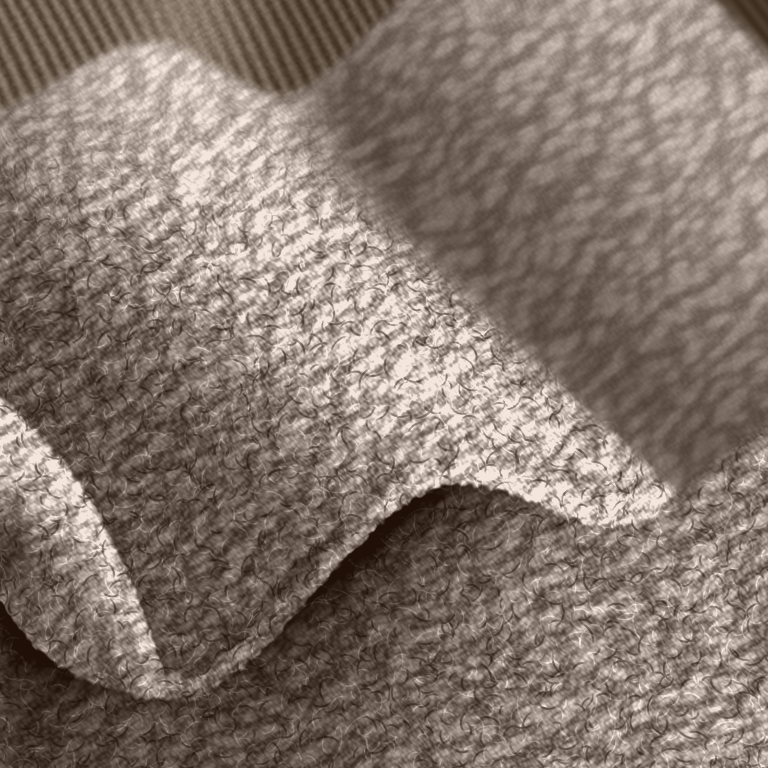
A Shadertoy shader for this texture:

```glsl
// Draped folds of soft wool knit with a ribbed band, shallow focus and loose fibres.

vec2 hash2(vec2 p) {
    return fract(sin(vec2(dot(p, vec2(127.1, 311.7)), dot(p, vec2(269.5, 183.3)))) * 43758.5);
}

// Zero-mean cellular sum of slanted soft blobs lying in rows, with limited peaks.
float stitches(vec2 p, float rowAngle, vec2 freq, float slant, float tightness) {
    float c = cos(rowAngle), s = sin(rowAngle);
    vec2 q = vec2(c * p.x + s * p.y, c * p.y - s * p.x) * freq;
    vec2 id = floor(q);
    float sum = 0.0;
    for (int j = -1; j <= 1; j++)
    for (int i = -1; i <= 1; i++) {
        vec2 cell = id + vec2(i, j);
        vec2 d = q - cell - 0.5 - 0.55 * (hash2(cell) - 0.5);
        d.y -= slant * d.x;
        sum += (0.55 + 0.9 * hash2(cell + 41.0).x) * exp(-tightness * dot(d, d));
    }
    return tanh(1.3 * (sum * tightness / 3.1416 - 1.0));
}

// Short thin arcs, one per cell.
float hairs(vec2 p, float freq, float width) {
    vec2 q = p * freq, id = floor(q);
    float cover = 0.0;
    for (int j = -1; j <= 1; j++)
    for (int i = -1; i <= 1; i++) {
        vec2 cell = id + vec2(i, j);
        vec2 shape = hash2(cell + 17.0);
        vec2 d = q - cell - hash2(cell);
        float ring = abs(length(d) - 0.35 - 0.55 * shape.x) / freq;
        float turn = 6.2832 * shape.y;
        float arc = smoothstep(0.65, 0.95, dot(d, vec2(cos(turn), sin(turn))) / (length(d) + 0.001));
        cover = max(cover, arc * (1.0 - smoothstep(0.2 * width, width, ring)));
    }
    return cover;
}

// Outlines of the cloth layers.
float hemHeight(float x) {
    return 0.085 + 0.285 * smoothstep(0.22, 0.6, x) - 0.055 * smoothstep(0.6, 0.8, x)
         + 0.14 * smoothstep(0.8, 1.05, x);
}
float ridgeX(float y) { return 0.43 + 1.095 * (0.77 - y) + 0.1 * smoothstep(0.72, 0.95, y); }
float cuffTop(float x) { return 0.48 - 0.9 * x - 17.0 * x * x * x; }
float cuffBottom(float x) { return 0.08 + 0.14 * exp(-x / 0.08); }
float ribHeight(float x) {
    return 0.845 + 0.1 * smoothstep(-0.05, 0.2, x) - 0.07 * smoothstep(0.2, 0.37, x)
         + 0.15 * smoothstep(0.36, 0.58, x);
}

float above(float distance, float blur) { return smoothstep(-blur, blur, distance); }
float bump(float x, float centre, float width) { return exp(-pow(abs(x - centre) / width, 2.0)); }

float ribStripes(vec2 p, float lean) {
    return sin((p.x + lean * p.y) * 310.0 + 0.6 * sin(p.y * 31.0 + p.x * 17.0));
}

// Brightness of each layer.
float foldLight(float s, float hemGap) {
    float light = mix(0.75, 0.335, smoothstep(0.09, 0.4, s));
    light *= mix(0.82, 1.0, smoothstep(0.0, 0.06, s));
    return light + 0.11 * bump(hemGap, 0.014, 0.012) - 0.08 * bump(hemGap, 0.04, 0.011);
}
float backLight(vec2 p, float gap) {
    float light = 0.31 + 0.31 * smoothstep(1.22, 1.83, p.x + p.y);
    light -= 0.05 * smoothstep(0.85, 1.0, p.x) * smoothstep(0.75, 0.45, p.y);
    return light + 0.12 * exp(-max(gap, 0.0) / 0.03);
}
float groundLight(vec2 p, float gap) {
    float depth = max(gap, 0.0);
    float light = 0.31 + 0.23 * smoothstep(0.3, 0.85, p.x);
    light -= 0.34 * bump(p.x, 0.52, 0.15) * exp(-depth / 0.075);
    light -= 0.26 * smoothstep(0.18, 0.0, p.x) * exp(-depth / 0.11);
    return light - 0.1 * exp(-depth / 0.025);
}

void mainImage(out vec4 fragColor, in vec2 fragCoord) {
    vec2 p = fragCoord / iResolution.xy;
    vec2 warped = p + 0.004 * vec2(sin(p.y * 23.0 + 3.0 * sin(p.x * 11.0)), sin(p.x * 19.0 + p.y * 13.0));
    float fray = 0.003 * stitches(p, 0.6, vec2(70.0), 0.0, 5.0);

    // Signed distances between layers
    float s = (ridgeX(p.y) - p.x) * 0.67 + fray;
    float lowEdge = max(hemHeight(p.x), cuffBottom(p.x));
    float hemGap = (p.y - lowEdge) * 0.8 + fray;
    float cuffGap = (cuffTop(p.x) - p.y) * 0.65 + fray;
    float ribGap = p.y - ribHeight(p.x);

    // Knit relief, softer where out of focus
    float focus = smoothstep(0.95, 0.6, p.y);
    float fuzz = 0.6 * stitches(warped, 0.1, vec2(85.0, 170.0), 0.6, 5.0)
               + 0.6 * stitches(warped, -0.6, vec2(120.0, 230.0), -0.4, 5.0);
    float foldKnit = stitches(warped, 0.12, vec2(32.0, 60.0), 0.65, 6.0);
    float backKnit = stitches(warped, 0.12, vec2(34.0, 56.0), 0.6, 4.5);
    float groundKnit = stitches(warped, -0.12, vec2(31.0, 54.0), 0.7, 6.0);

    float back = backLight(p, -s) * (1.0 + 0.23 * backKnit + 0.08 * fuzz);
    float fold = foldLight(s, hemGap) * (1.0 + mix(0.16, 0.31, focus) * foldKnit + mix(0.1, 0.33, focus) * fuzz);
    float ground = groundLight(p, -hemGap) * (1.0 + 0.31 * groundKnit + 0.32 * fuzz);
    float cuff = mix(0.78, 0.38, smoothstep(0.015, 0.12, cuffGap)) * (1.0 - 0.25 * smoothstep(0.12, 0.21, p.x));
    cuff *= 1.0 + 0.26 * foldKnit + 0.3 * fuzz;
    cuff *= 1.0 - 0.5 * bump(length(p - vec2(0.0, 0.27)), 0.0, 0.045);

    // Ribbed band and dark far corner
    float ribGlow = bump(p.x, 0.24, 0.07);
    float ribTone = 0.36 + 0.12 * ribGlow - 0.07 * smoothstep(0.28, 0.4, p.x);
    float rib = ribTone * (1.0 + (0.28 - 0.22 * ribGlow) * ribStripes(p, 0.5) + 0.1 * fuzz);
    float corner = above(p.x + p.y - 1.93, 0.02);

    // Stack the layers from far to near
    float ridgeBlur = mix(0.008, 0.035, smoothstep(0.4, 0.8, p.y));
    float light = mix(back, 0.21 + 0.03 * ribStripes(p, 0.8), corner);
    light = mix(light, fold, above(s, ridgeBlur));
    float ribMask = above(ribGap, 0.014);
    light = mix(light, rib, ribMask);
    light = mix(ground, light, above(hemGap, mix(0.003, 0.02, smoothstep(0.8, 0.95, p.x))));
    float nearCuff = 1.0 - smoothstep(0.2, 0.26, p.x);
    light *= 1.0 - 0.2 * exp(-abs(cuffGap) / 0.03) * nearCuff;
    float cuffMask = above(cuffGap, 0.005) * above(hemGap, 0.004) * (1.0 - smoothstep(0.21, 0.23, p.x));
    light = mix(light, cuff, cuffMask);

    // Loose fibres catch light and cast fine dark lines
    float sharp = focus * max(above(s, 0.02), 1.0 - above(hemGap, 0.01));
    light += sharp * 0.14 * hairs(warped, 21.0, 0.0017) * (0.3 + light);
    light += sharp * 0.18 * hairs(warped + 3.7, 47.0, 0.0017) * (0.3 + light);
    light -= sharp * 0.4 * hairs(warped + 8.3, 41.0, 0.0022) * light;

    light = clamp(light, 0.06, 0.9);
    vec3 warmth = mix(vec3(0.06, 0.0, -0.032), vec3(0.06, 0.0, -0.055), max(ribMask, corner));
    fragColor = vec4(light + warmth, 1.0);
}
```
